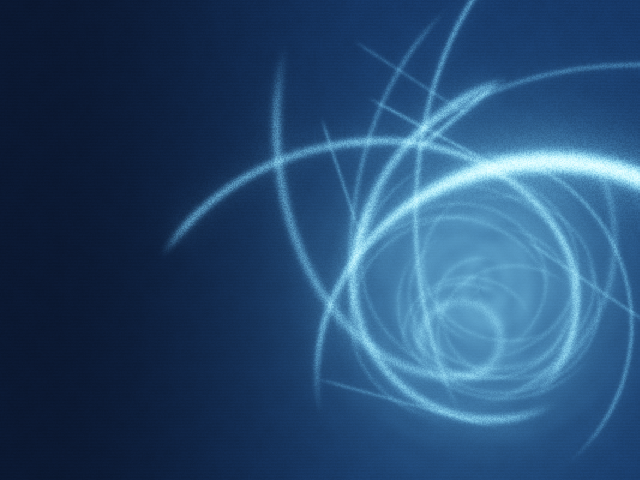
A Shadertoy shader for this background:

```glsl
#define CORE vec2(1.0, 0.40)
#define NIGHT vec3(0.042, 0.095, 0.195)
#define DEEP_BLUE vec3(0.078, 0.205, 0.390)
#define ABSORB vec3(0.62, 1.25, 1.70)
#define GLOW 0.40
#define HALO 0.20
#define WISPS 18
#define WISP_LIGHT 0.10
#define GRAIN_CELLS 400.0

float hash(vec2 p) {
    vec3 q = fract(vec3(p.xyx) * 0.1031);
    q += dot(q, q.yzx + 33.33);
    return fract((q.x + q.y) * q.z);
}

// Distance to the nearest scattered feature point
float cellular(vec2 p) {
    vec2 cell = floor(p), f = fract(p);
    float nearest = 2.0;
    for (int j = -1; j <= 1; j++)
    for (int i = -1; i <= 1; i++) {
        vec2 o = vec2(i, j);
        vec2 seed = cell + o;
        vec2 point = o + vec2(hash(seed), hash(seed + 57.0));
        nearest = min(nearest, length(point - f));
    }
    return nearest;
}

// Soft stroke with a wide halo
float profile(float d, float width) {
    d = abs(d) / width;
    return exp(-d * d) + HALO * exp(-d * 0.4);
}

float fadeEnds(float t) {
    return smoothstep(0.0, 0.18, t) * smoothstep(1.0, 0.82, t);
}

// Elliptic arc running from one angle to another, in degrees
float arc(vec2 p, vec2 center, vec2 radii, float from, float to, float width) {
    vec2 q = (p - center) / radii;
    float k = max(length(q), 0.001);
    float d = (k - 1.0) * k / max(length(q / radii), 0.001);
    float t = mod(degrees(atan(q.y, q.x)) - from, 360.0) / (to - from);
    return profile(d, width) * fadeEnds(t);
}

// Straight fibre between two points
float fibre(vec2 p, vec2 a, vec2 b, float width) {
    vec2 ab = b - a;
    float t = dot(p - a, ab) / dot(ab, ab);
    return profile(length(p - a - ab * clamp(t, 0.0, 1.0)), width) * fadeEnds(t);
}

float strands(vec2 p) {
    float sweep = smoothstep(0.65, 1.15, p.x);
    // Dominant arc, swelling to the right
    float light = mix(0.45, 2.3, sweep)
        * arc(p, vec2(1.146, 0.215), vec2(0.486, 0.448), 25.0, 192.0, mix(0.007, 0.017, sweep));
    // Broad loops
    light += 0.50 * arc(p, vec2(0.790, 0.375), vec2(0.411, 0.332), -40.0, 105.0, 0.008);
    light += 0.42 * arc(p, vec2(0.790, 0.184), vec2(0.538, 0.521), 84.0, 148.0, 0.009);
    light += 0.34 * arc(p, vec2(0.946, 0.740), vec2(0.370, 0.524), 160.0, 290.0, 0.010);
    light += 0.50 * arc(p, vec2(1.024, 0.418), vec2(0.288, 0.292), 135.0, 300.0, 0.009);
    light += 0.52 * arc(p, vec2(1.215, 0.410), vec2(0.477, 0.451), 108.0, 180.0, 0.009);
    light += 0.34 * arc(p, vec2(1.250, 0.549), vec2(0.384, 0.625), 115.0, 222.0, 0.006);
    light += 0.24 * arc(p, vec2(0.960, 0.293), vec2(0.083, 0.078), -120.0, 235.0, 0.011);
    // Thin outer loops
    light += 0.24 * arc(p, vec2(0.990, 0.323), vec2(0.326, 0.356), -55.0, 95.0, 0.005);
    light += 0.16 * arc(p, vec2(0.972, 0.497), vec2(0.309, 0.330), -75.0, 35.0, 0.008);
    light += 0.20 * arc(p, vec2(1.330, 0.460), vec2(0.600, 0.405), 75.0, 150.0, 0.006);
    light += 0.18 * arc(p, vec2(1.150, 0.450), vec2(0.420, 0.620), 120.0, 200.0, 0.006);
    // Stray fibres
    light += 0.40 * fibre(p, vec2(0.860, 0.680), vec2(1.040, 0.830), 0.006);
    light += 0.26 * fibre(p, vec2(0.760, 0.800), vec2(1.060, 0.640), 0.004);
    light += 0.12 * fibre(p, vec2(0.730, 0.920), vec2(0.990, 0.750), 0.004);
    light += 0.20 * fibre(p, vec2(0.668, 0.760), vec2(0.750, 0.510), 0.004);
    light += 0.18 * fibre(p, vec2(1.080, 0.510), vec2(1.360, 0.320), 0.004);
    light += 0.16 * fibre(p, vec2(0.645, 0.215), vec2(1.050, 0.105), 0.004);
    return light;
}

// Scattered faint loops around the core
float wisps(vec2 p) {
    float light = 0.0;
    for (int i = 0; i < WISPS; i++) {
        float n = float(i);
        vec2 jitter = vec2(hash(vec2(n, 3.0)), hash(vec2(n, 11.0))) - 0.5;
        float radius = mix(0.09, 0.29, hash(vec2(n, 19.0)));
        float from = 360.0 * hash(vec2(n, 29.0));
        light += arc(p, CORE + jitter * vec2(0.16, 0.20), radius * vec2(1.0, 0.9),
                     from, from + 190.0, 0.005);
    }
    return light * WISP_LIGHT;
}

void mainImage(out vec4 fragColor, in vec2 fragCoord) {
    vec2 p = fragCoord / iResolution.y;
    float grain = hash(floor(p * GRAIN_CELLS));

    // Night gradient with a faint woven texture
    vec3 color = mix(NIGHT, DEEP_BLUE, smoothstep(0.08, 0.92, p.x));
    float weave = sin(p.y * 900.0) * 0.03 + (cellular(p * 22.0) - 0.5) * 0.06;
    color *= 1.0 + weave + (grain - 0.5) * 0.08;

    // Cloudy core with swirling streaks
    vec2 q = p - CORE;
    float r = length(q * vec2(1.0, 0.95)), angle = atan(q.y, q.x);
    float swirl = sin(r * 75.0 + angle * 2.0 + sin(angle * 3.0 + r * 20.0))
                + 0.6 * sin(r * 140.0 - angle * 3.0 + sin(angle * 2.0));
    float core = exp(-pow(r / 0.23, 2.0));
    float light = GLOW * core * (1.0 + 0.10 * swirl + 0.25 * (0.5 - cellular(p * 13.0)));
    light += 0.13 * exp(-pow(r / 0.43, 2.0));

    // Dusty strands of light
    light += (strands(p) + wisps(p)) * mix(0.75, 1.25, grain);
    color = 1.0 - (1.0 - color) * exp(-light * ABSORB);
    fragColor = vec4(color, 1.0);
}
```
